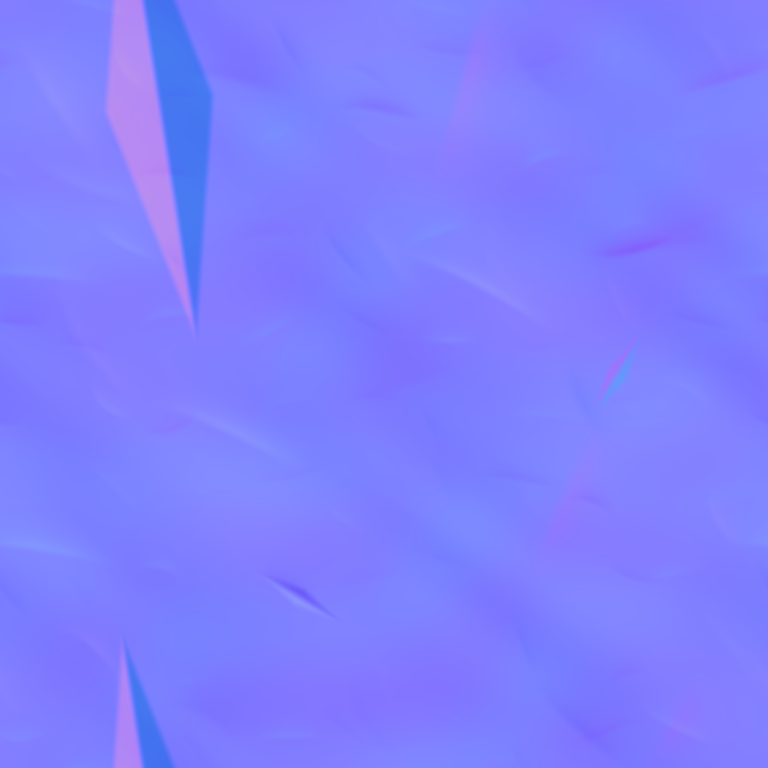
Reproduce this texture map procedurally as a WebGL 1 fragment shader.

```glsl
precision highp float;
// Tangent-space normal map of a softly crumpled sheet with a few sharp folds.
// Surface tilts are summed from layered sines, scattered curved creases and
// two-sided spindle folds, then normalized and packed into colour.
uniform vec2 u_resolution;

const float TAU = 6.2831853;

vec2 hash2(vec2 cell) {
  vec2 q = vec2(dot(cell, vec2(127.1, 311.7)), dot(cell, vec2(269.5, 183.3)));
  return fract(sin(q) * 43758.545);
}

// Offset from the segment middle, wrapped so that the sheet tiles.
vec2 wrappedOffset(vec2 p, vec2 a, vec2 b) {
  vec2 d = p - 0.5 * (a + b);
  return d - floor(d + 0.5);
}

// Spindle between two tips; facets holds the tilt right and left of its ridge.
vec2 spindleFold(vec2 p, vec2 a, vec2 b, float width, vec2 facets) {
  float soft = 0.006;
  vec2 d = wrappedOffset(p, a, b);
  vec2 dir = normalize(b - a);
  vec2 across = vec2(-dir.y, dir.x);
  float t = 2.0 * dot(d, dir) / length(b - a);
  float s = dot(d, across);
  float halfWidth = width * (1.0 - abs(t));
  float inside = 1.0 - smoothstep(halfWidth - soft, halfWidth + soft, abs(s));
  return across * inside * mix(facets.x, facets.y, smoothstep(-soft, soft, s));
}

// Curved crease: steep on one side, with a long fading tail on the other.
vec2 crease(vec2 d, vec2 span, float bend, float width, float strength) {
  vec2 dir = normalize(span);
  vec2 across = vec2(-dir.y, dir.x);
  float t = 2.0 * dot(d, dir) / length(span);
  float window = max(1.0 - t * t, 0.0);
  float s = dot(d, across) + bend * (t * t - 0.4 * t * t * t);
  float rise = smoothstep(-0.5 * width, 0.4 * width, s);
  float tail = exp(-max(s, 0.0) / width);
  return across * strength * rise * tail * window * window;
}

vec2 creaseBetween(vec2 p, vec2 a, vec2 b, float bend, float width, float strength) {
  return crease(wrappedOffset(p, a, b), b - a, bend, width, strength);
}

// One random crease per grid cell, mostly sloping down to the right.
vec2 scatteredCreases(vec2 p, float count, float strength) {
  vec2 tilt = vec2(0.0);
  vec2 home = floor(p * count);
  for (int j = -1; j <= 1; j++) {
    for (int i = -1; i <= 1; i++) {
      vec2 cell = home + vec2(float(i), float(j));
      vec2 id = mod(cell, count) + count;
      vec2 place = hash2(id);
      vec2 shape = hash2(id + 37.0);
      vec2 power = hash2(id + 71.0);
      float angle = -0.35 + 1.7 * (shape.x - 0.5);
      vec2 span = vec2(cos(angle), sin(angle)) * (0.6 + 0.6 * shape.y) / count;
      vec2 d = p - (cell + 0.2 + 0.6 * place) / count;
      float bend = (power.x - 0.5) * 0.3 / count;
      tilt += crease(d, span, bend, 0.1 / count, strength * (2.0 * power.y - 1.0));
    }
  }
  return tilt;
}

// Broad undulation: warped sine layers at whole frequencies.
vec2 undulation(vec2 p) {
  vec2 tilt = vec2(0.0);
  float amplitude = 0.036;
  for (int i = 0; i < 6; i++) {
    float k = float(i);
    vec2 wave = vec2(floor(3.0 * sin(k * 2.4 + 0.8) + 0.5), 1.0 + k);
    vec2 warp = 0.05 * sin(TAU * (2.0 * p.yx + p) + vec2(k * 1.7, k * 2.9 + 1.0));
    float phase = TAU * dot(wave, p + warp) + k * k * 1.9;
    tilt += normalize(wave) * amplitude * cos(phase);
    amplitude *= 0.85;
  }
  return tilt;
}

// The larger marks that stand out from the random wrinkles.
vec2 mainFolds(vec2 p) {
  vec2 tilt = spindleFold(p, vec2(0.16, 0.167), vec2(0.255, -0.436), 0.07, vec2(0.46, -0.5));
  tilt += spindleFold(p, vec2(0.775, 0.465), vec2(0.832, 0.56), 0.013, vec2(0.3, -0.25));
  tilt += spindleFold(p, vec2(0.345, 0.25), vec2(0.435, 0.195), 0.011, vec2(0.2, -0.32));
  // Faint steep streaks
  tilt += creaseBetween(p, vec2(0.645, 1.04), vec2(0.565, 0.75), 0.0, 0.03, 0.22);
  tilt += creaseBetween(p, vec2(0.785, 0.46), vec2(0.685, 0.24), 0.0, 0.03, 0.17);
  tilt += creaseBetween(p, vec2(0.92, 0.13), vec2(0.83, -0.02), 0.0, 0.03, 0.13);
  // Bright creases
  tilt += creaseBetween(p, vec2(0.51, 0.69), vec2(0.74, 0.565), 0.012, 0.015, 0.2);
  tilt += creaseBetween(p, vec2(0.19, 0.49), vec2(0.41, 0.385), 0.01, 0.018, 0.18);
  tilt += creaseBetween(p, vec2(-0.07, 0.65), vec2(0.15, 0.635), 0.01, 0.015, 0.15);
  tilt += creaseBetween(p, vec2(-0.07, 0.305), vec2(0.17, 0.265), 0.01, 0.016, 0.16);
  // Dark creases
  tilt += creaseBetween(p, vec2(0.75, 0.655), vec2(0.9, 0.69), -0.012, 0.012, -0.22);
  tilt += creaseBetween(p, vec2(0.43, 0.87), vec2(0.56, 0.845), 0.01, 0.015, -0.18);
  tilt += creaseBetween(p, vec2(0.86, 0.87), vec2(1.04, 0.925), 0.0, 0.015, -0.17);
  return tilt;
}

void main() {
  vec2 p = gl_FragCoord.xy / u_resolution;
  vec2 tilt = undulation(p) + mainFolds(p);
  tilt += scatteredCreases(p, 5.0, 0.13) + scatteredCreases(p + 0.37, 9.0, 0.12);
  vec3 normal = normalize(vec3(tilt, 1.0));
  gl_FragColor = vec4(0.5 + 0.5 * normal, 1.0);
}
```
